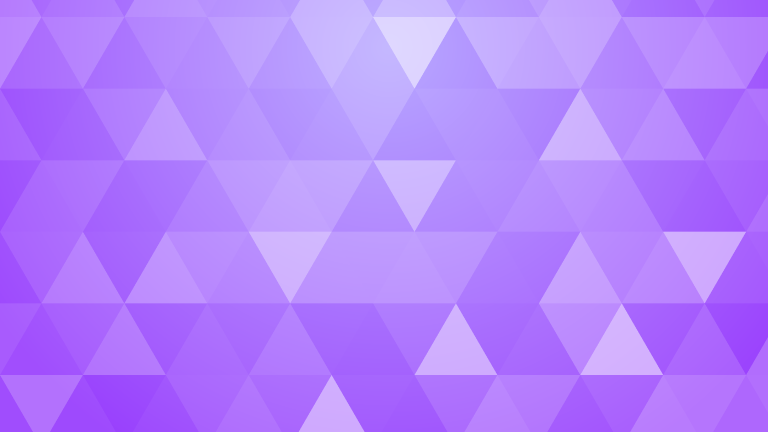
Reproduce this background procedurally as a WebGL 1 fragment shader.

```glsl
precision highp float;
// Violet mosaic of equilateral triangles over a soft radial glow.
// A skewed lattice splits each rhombus into an upward and a downward triangle;
// a hash gives every triangle its own veil of white.

uniform vec2 u_resolution;

// Lengths are in units of the canvas height
const float SIDE = 0.1919;
const float ROW_HEIGHT = 0.1657;
const vec2 LATTICE_ORIGIN = vec2(0.0, 0.132);
const vec2 GLOW_CENTER = vec2(0.90, 0.89);
const float GLOW_RADIUS = 1.1;

const vec3 GLOW_COLOR = vec3(0.72, 0.66, 1.00);
const vec3 EDGE_COLOR = vec3(0.60, 0.25, 0.99);

const int SAMPLES = 3; // per axis, for smooth edges

float hash(vec2 p) {
  vec3 q = fract(p.xyx * 0.1031);
  q += dot(q, q.yzx + 33.33);
  return fract((q.x + q.y) * q.z);
}

// Integer id of the triangle holding p; an odd x marks a downward one
vec2 triangleId(vec2 p, float side, float rowHeight) {
  float row = p.y / rowHeight;
  vec2 skewed = vec2(p.x / side - 0.5 * row, row);
  vec2 cell = floor(skewed);
  vec2 inner = skewed - cell;
  return vec2(2.0 * cell.x + step(1.0, inner.x + inner.y), cell.y);
}

// White opacity: mostly faint, with an occasional bright triangle
float veil(vec2 id) {
  float faint = 0.30 * hash(id + 61.0);
  float bright = step(0.89, hash(id + 137.0));
  return faint + 0.25 * bright;
}

vec3 glow(vec2 p, vec2 center, float radius) {
  float t = clamp(distance(p, center) / radius, 0.0, 1.0);
  return mix(GLOW_COLOR, EDGE_COLOR, t);
}

void main() {
  vec2 p = gl_FragCoord.xy / u_resolution.y;

  // Average the veil over a small grid inside the pixel
  float opacity = 0.0;
  for (int j = 0; j < SAMPLES; j++) {
    for (int i = 0; i < SAMPLES; i++) {
      vec2 offset = (vec2(float(i), float(j)) + 0.5) / float(SAMPLES) - 0.5;
      vec2 point = p + offset / u_resolution.y - LATTICE_ORIGIN;
      opacity += veil(triangleId(point, SIDE, ROW_HEIGHT));
    }
  }
  opacity /= float(SAMPLES * SAMPLES);

  vec3 color = mix(glow(p, GLOW_CENTER, GLOW_RADIUS), vec3(1.0), opacity);
  gl_FragColor = vec4(color, 1.0);
}
```
